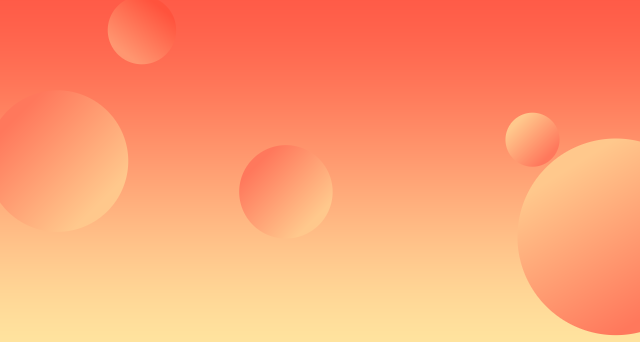
A WebGL 1 fragment shader for this background:

```glsl
precision highp float;
// Sunset gradient, coral to pale yellow, with five softly shaded discs.

uniform vec2 u_resolution;

// Sky
const vec3 SKY_TOP = vec3(1.0, 0.358, 0.280);
const vec3 SKY_BOTTOM = vec3(1.0, 0.890, 0.620);
const float SKY_EASE = 0.5;

// Disc shades
const vec3 EMBER = vec3(1.0, 0.325, 0.240);
const vec3 SALMON = vec3(1.0, 0.590, 0.440);
const vec3 CORAL = vec3(1.0, 0.470, 0.360);
const vec3 PEACH = vec3(1.0, 0.785, 0.550);

// Discs: centre x, centre y, radius, in canvas heights
const vec3 TOP_DISC = vec3(0.415, 0.912, 0.100);
const vec3 LEFT_DISC = vec3(0.168, 0.529, 0.207);
const vec3 MIDDLE_DISC = vec3(0.836, 0.439, 0.1366);
const vec3 SMALL_DISC = vec3(1.557, 0.5915, 0.079);
const vec3 RIGHT_DISC = vec3(1.8005, 0.3075, 0.2875);

// Shading directions, in degrees counterclockwise from right
const float UP_RIGHT = 52.0;
const float DOWN_RIGHT = -45.0;
const float STEEP_DOWN = -58.0;
const float SHADE_REACH = 0.85; // shading half-length in radii

vec3 sky(float height) {
  float eased = mix(height, smoothstep(0.0, 1.0, height), SKY_EASE);
  return mix(SKY_BOTTOM, SKY_TOP, eased);
}

// Lays a disc over base, shaded from start to end along the given angle.
vec3 addDisc(vec3 base, vec2 p, vec3 disc, float angle, vec3 start, vec3 end) {
  vec2 offset = p - disc.xy;
  vec2 axis = vec2(cos(radians(angle)), sin(radians(angle)));
  float along = dot(offset, axis) / (disc.z * SHADE_REACH);
  vec3 shade = mix(start, end, clamp(0.5 + 0.5 * along, 0.0, 1.0));
  float inside = (disc.z - length(offset)) * u_resolution.y;
  return mix(base, shade, clamp(inside + 0.5, 0.0, 1.0));
}

void main() {
  vec2 p = gl_FragCoord.xy / u_resolution.y;
  vec3 color = sky(p.y);

  color = addDisc(color, p, TOP_DISC, UP_RIGHT, SALMON, EMBER);
  color = addDisc(color, p, LEFT_DISC, DOWN_RIGHT, CORAL, PEACH);
  color = addDisc(color, p, MIDDLE_DISC, DOWN_RIGHT, CORAL, PEACH);
  color = addDisc(color, p, SMALL_DISC, DOWN_RIGHT, PEACH, CORAL);
  color = addDisc(color, p, RIGHT_DISC, STEEP_DOWN, PEACH, CORAL);

  gl_FragColor = vec4(color, 1.0);
}
```
